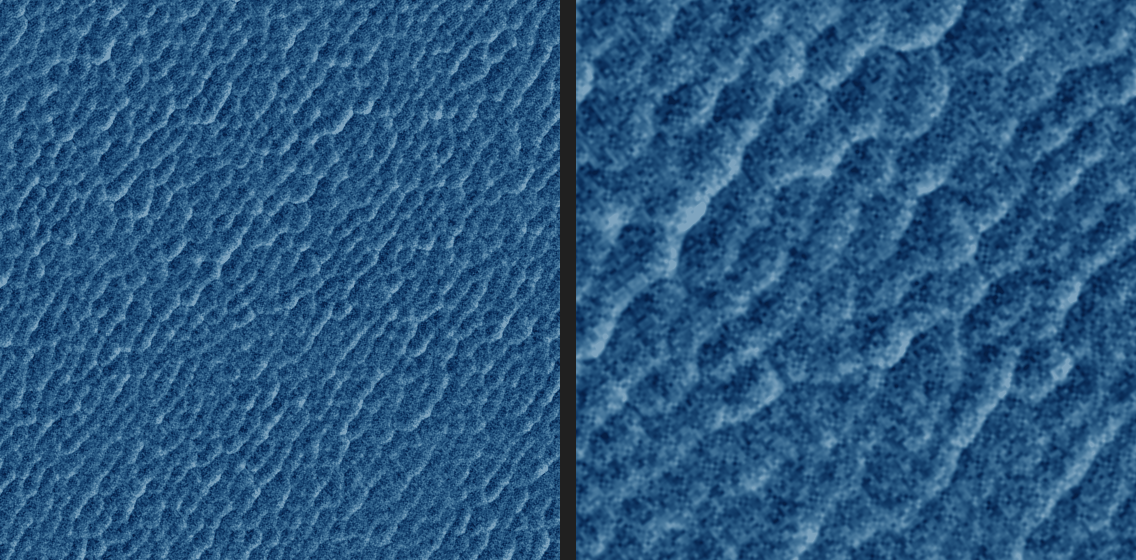
Left, the full canvas; right, a detail of the centre.
A WebGL 1 fragment shader for this texture:

```glsl
precision highp float;
// Blue embossed hide: dense slanted hollows parted by thin crisp ridges.
// Soft Voronoi bowls on a staggered grid give slope and depth directly;
// light from the upper left, fine grain and a blue ramp finish the surface.

uniform vec2 u_resolution;

const vec3 DEEP_BLUE = vec3(0.02, 0.12, 0.27);
const vec3 PALE_BLUE = vec3(0.36, 0.54, 0.67);
const vec3 RAMP_CURVE = vec3(1.5, 1.0, 0.82);
const vec2 BOWL_AXIS = vec2(0.574, 0.819);
const vec2 BOWL_COUNT = vec2(31.0, 42.0);
const float RIDGE_SHARPNESS = 10.0;

float hash(vec2 p) {
  return fract(sin(dot(p, vec2(127.1, 311.7))) * 43758.5453);
}

vec2 hash2(vec2 p) {
  return vec2(hash(p), hash(p + vec2(19.3, 47.7)));
}

float valueNoise(vec2 p) {
  vec2 cell = floor(p);
  vec2 f = fract(p);
  f = f * f * (3.0 - 2.0 * f);
  float low = mix(hash(cell), hash(cell + vec2(1.0, 0.0)), f.x);
  float high = mix(hash(cell + vec2(0.0, 1.0)), hash(cell + vec2(1.0)), f.x);
  return mix(low, high, f.y);
}

// Bends the rows of bowls gently.
vec2 warp(vec2 p, float frequency, float amount) {
  vec2 bend = vec2(valueNoise(p * frequency),
                   valueNoise(p * frequency + 31.4));
  return p + amount * (bend - 0.5);
}

// Rotates a position so that its first coordinate runs along the axis.
vec2 alignTo(vec2 p, vec2 axis) {
  return vec2(dot(p, axis), dot(p, vec2(-axis.y, axis.x)));
}

// Blends the nearest bowls: xy is the offset from the bowl centre,
// which is also the wall slope, and z is the strength of the bowl.
vec3 bowlField(vec2 q, float jitter, float sharpness) {
  float baseRow = floor(q.y);
  vec3 total = vec3(0.0);
  float weightSum = 0.0;
  for (int j = -1; j <= 1; j++) {
    float row = baseRow + float(j);
    float x = q.x + 0.5 * mod(row, 2.0);
    for (int i = -1; i <= 1; i++) {
      vec2 id = vec2(floor(x) + float(i), row);
      vec2 offset = vec2(x, q.y) - id - 0.5 - jitter * (hash2(id) - 0.5);
      float size = mix(0.4, 1.6, hash(id + 41.9));
      float weight = size * exp(-sharpness * dot(offset, offset));
      float strength = mix(0.65, 1.25, hash(id + 73.1));
      total += weight * vec3(offset, strength);
      weightSum += weight;
    }
  }
  return total / weightSum;
}

// Dark on the upper left wall, bright on the opposite wall and the rims.
float bowlShade(vec3 bowl) {
  float slope = bowl.y;
  float rise = dot(bowl.xy, bowl.xy);
  return bowl.z * (0.9 * (rise - 0.13) - 0.8 * slope);
}

// Fine speckle in two sizes, centred on zero and tilted off the pixel grid.
float grain(vec2 p) {
  float fine = valueNoise(alignTo(p, vec2(0.8, 0.6)) * 430.0) - 0.5;
  float coarse = valueNoise(alignTo(p, vec2(0.96, 0.28)) * 290.0) - 0.5;
  return fine + 0.6 * coarse;
}

void main() {
  vec2 p = gl_FragCoord.xy / min(u_resolution.x, u_resolution.y);

  vec2 bent = warp(p, 6.0, 0.02);
  vec2 q = alignTo(bent, BOWL_AXIS) * BOWL_COUNT;
  vec3 bowl = bowlField(q, 0.65, RIDGE_SHARPNESS);

  // Worn patches flatten the relief a little.
  float wear = smoothstep(0.65, 0.95, valueNoise(p * 6.0 + 4.7));
  float tone = 0.56 + bowlShade(bowl) * (1.0 - 0.3 * wear);
  tone += 0.58 * grain(p);

  vec3 ramp = pow(vec3(clamp(tone, 0.0, 1.25)), RAMP_CURVE);
  gl_FragColor = vec4(mix(DEEP_BLUE, PALE_BLUE, ramp), 1.0);
}
```
